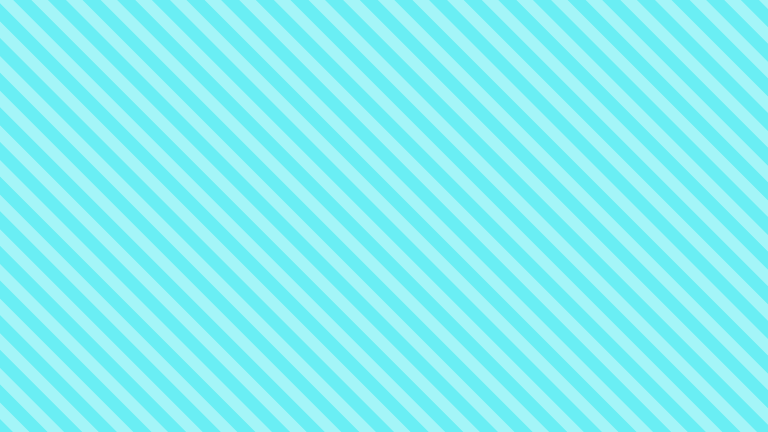
This pattern is drawn by a Shadertoy shader. Its source:

```glsl
// Draws even diagonal stripes in pale aqua on bright aqua, falling to the right at 45 degrees.

const vec3 BASE_COLOR = vec3(0.415, 0.935, 0.955);
const vec3 STRIPE_COLOR = vec3(0.645, 0.962, 0.972);

// Lengths along the top edge, in canvas heights
const float STRIPE_PERIOD = 0.0802;
const float STRIPE_WIDTH = 0.0382;
const float FIRST_STRIPE_CENTER = 0.0115;

// Signed distance to the nearest stripe, negative inside it
float stripeDistance(vec2 p) {
    float across = p.x + p.y - FIRST_STRIPE_CENTER;
    float offset = (fract(across / STRIPE_PERIOD + 0.5) - 0.5) * STRIPE_PERIOD;
    return (abs(offset) - 0.5 * STRIPE_WIDTH) * inversesqrt(2.0);
}

void mainImage(out vec4 fragColor, in vec2 fragCoord) {
    // Measure from the top left corner, in canvas heights
    vec2 p = (fragCoord - vec2(0.0, iResolution.y)) / iResolution.y;
    float halfPixel = 0.6 / iResolution.y;

    // Blend across one pixel at the stripe edge
    float coverage = 1.0 - smoothstep(-halfPixel, halfPixel, stripeDistance(p));
    fragColor = vec4(mix(BASE_COLOR, STRIPE_COLOR, coverage), 1.0);
}
```
